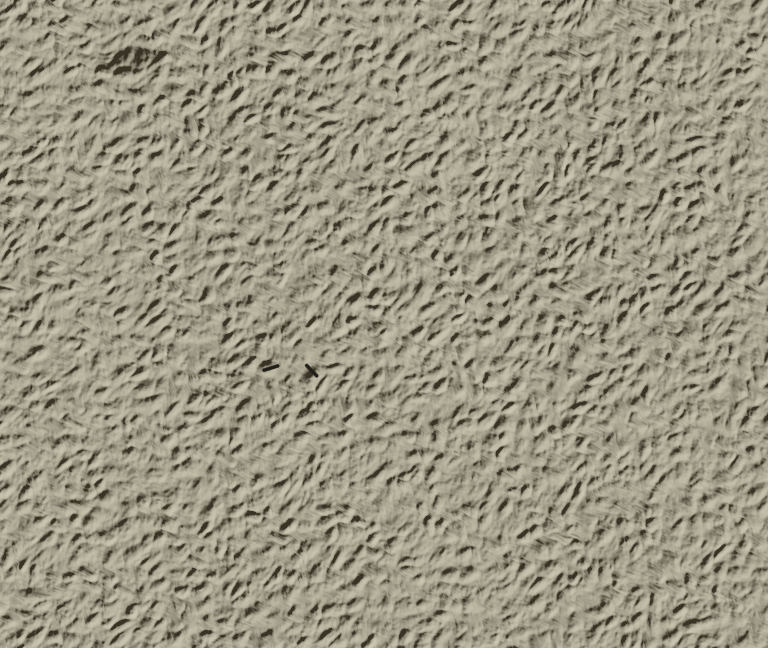
Give the GLSL for this texture, as a Shadertoy shader.

```glsl
// Dry sand covered in small wind-worn pits, lit low from the upper left.
// Layers of cellular bowls with slanted outlines form a height field; its
// slope along the light gives the tone, which picks a colour between two sands.
#define PITS 39.0
#define PIT_DEPTH 0.95
#define FINE_SHARE 0.28
#define RELIEF 1.0
#define SOFTNESS 0.09
#define TILT_LEFT 0.35
#define TILT_RIGHT 1.05
#define LIGHT_DIR normalize(vec2(-0.62, 0.78))
#define SAND_DARK vec3(0.29, 0.27, 0.21)
#define SAND_LIGHT vec3(0.75, 0.73, 0.65)

vec3 hash3(vec2 p) {
    vec3 q = fract(vec3(p.xyx) * vec3(0.1031, 0.1030, 0.0973));
    q += dot(q, q.yxz + 33.33);
    return fract((q.xxy + q.yzz) * q.zyx);
}

mat2 rotation(float a) {
    float c = cos(a), s = sin(a);
    return mat2(c, -s, s, c);
}

// Broad smooth variation, about -1 to 1
float broadWaves(vec2 p) {
    float sum = 0.0, amp = 0.5;
    for (int i = 0; i < 4; i++) {
        sum += amp * sin(p.x + 1.7 * sin(p.y * 0.8 + float(i))) * cos(p.y * 0.9 + sin(p.x));
        p = rotation(1.1) * p * 1.7 + 3.1;
        amp *= 0.65;
    }
    return sum;
}

// Lowest of the slanted bowls around p: 1 on the rims, less inside
float bowls(vec2 p, float tilt) {
    vec2 cell = floor(p);
    float height = 1.0;
    for (int y = -1; y <= 1; y++)
    for (int x = -1; x <= 1; x++) {
        vec2 id = cell + vec2(x, y);
        vec3 rnd = hash3(id + 57.0);
        vec3 shape = hash3(id + 211.0);
        vec2 toPit = p - id - 0.1 - 0.8 * rnd.xy;
        toPit = rotation(tilt + 1.8 * (rnd.z - 0.5)) * toPit;
        float d = length(toPit * vec2(0.85, mix(1.0, 1.55, shape.x)));
        float depth = PIT_DEPTH * mix(0.35, 1.0, shape.y);
        float radius = mix(0.55, 0.82, shape.z);
        height = min(height, 1.0 - depth * (1.0 - smoothstep(0.08, radius, d)));
    }
    return height;
}

// Pits, small dents and grain
float sandHeight(vec2 p, float tilt) {
    vec2 warp = vec2(sin(p.y * 1.3 + 2.0 * sin(p.x * 0.37)), sin(p.x * 1.1 + 2.0 * sin(p.y * 0.43)));
    p += 0.2 * warp + 0.09 * sin(p.yx * 3.7 + 2.0 * warp);
    float sum = 0.0, amp = 1.0;
    for (int i = 0; i < 3; i++) {
        sum += amp * bowls(p, tilt);
        p = rotation(0.4) * p * 2.15 + 19.7;
        tilt += 0.4;
        amp *= i == 0 ? FINE_SHARE : 0.36;
    }
    return sum;
}

float segmentDistance(vec2 p, vec2 along) {
    return length(p - along * clamp(dot(p, along) / dot(along, along), -1.0, 1.0));
}

void mainImage(out vec4 fragColor, in vec2 fragCoord) {
    vec2 uv = fragCoord / iResolution.y;
    float pixel = 1.0 / iResolution.y;
    vec2 p = uv * PITS + 7.0;
    float across = fragCoord.x / iResolution.x;
    float patches = broadWaves(uv * 6.0);
    float tilt = mix(TILT_LEFT, TILT_RIGHT, across) + 0.5 * patches;

    // Slope towards the light; rising ground faces away from it
    vec2 stepToLight = LIGHT_DIR * SOFTNESS;
    float ahead = sandHeight(p + stepToLight, tilt);
    float behind = sandHeight(p - stepToLight, tilt);
    float slope = (ahead - behind) / (2.0 * SOFTNESS);
    float hollow = 0.85 - 0.5 * (ahead + behind);
    float shade = RELIEF * (1.0 + 0.15 * patches) * slope + 0.3 * hollow;
    shade += 0.2 * broadWaves(uv * 11.0 + 5.0);

    // One large shaded hollow with a ragged edge
    vec2 q = rotation(0.2) * (uv - vec2(0.205, 0.907));
    float rim = length(q * vec2(1.0, 2.6)) + 0.012 * broadWaves(uv * 70.0);
    shade += 1.5 * (1.0 - smoothstep(0.03, 0.07, rim));

    // Bright slopes level off, shaded slopes fall away quickly
    float tone = max(0.79 - 0.17 * exp(0.6 * shade), 0.2);
    vec3 color = mix(SAND_DARK, SAND_LIGHT, (tone - 0.27) / 0.46);

    // Short dark twigs
    for (int i = 0; i < 2; i++) {
        float k = float(i);
        vec2 along = 0.011 * vec2(cos(0.3 - 1.1 * k), sin(0.3 - 1.1 * k));
        float d = segmentDistance(uv - vec2(0.418 + 0.063 * k, 0.432 - 0.004 * k), along);
        color = mix(color, 0.45 * SAND_DARK, 1.0 - smoothstep(0.0015, 0.0025 + pixel, d));
    }
    fragColor = vec4(color, 1.0);
}
```
